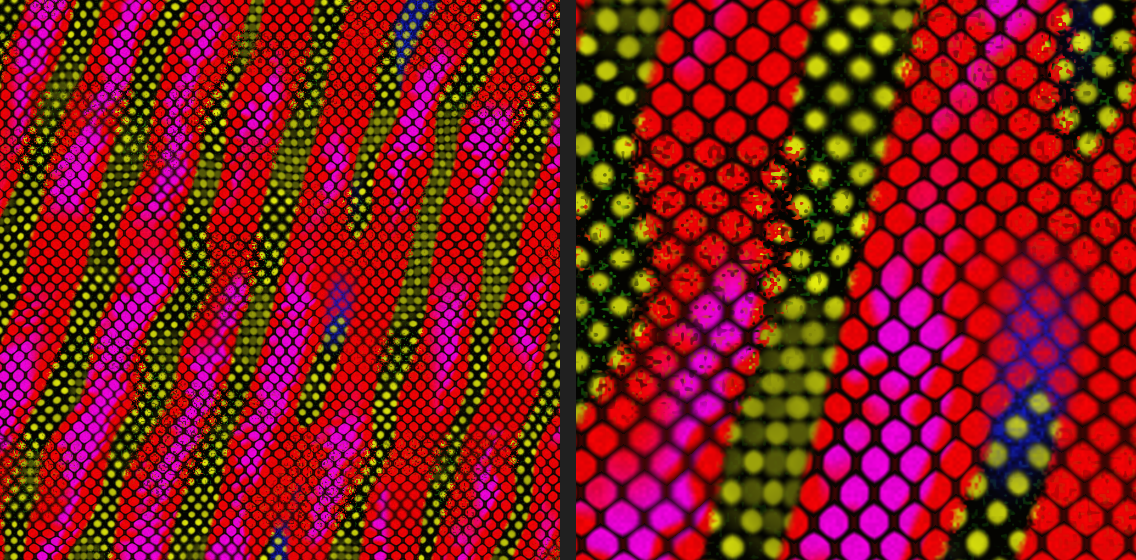
Left, the full canvas; right, a detail of the centre.
Give the GLSL for this pattern, as a Shadertoy shader.

```glsl
#define COLUMNS 40.0
#define ROWS 32.0
#define LANE_WIDTH 0.145
#define LANE_LEAN 0.27
#define BAND_HALF 0.175
#define BLUE_LANE 5.0
#define SCALE_RADIUS 0.362
#define DOT_RADIUS 0.275
#define GRAIN 460.0

const vec3 RED = vec3(0.97, 0.01, 0.02);
const vec3 MAGENTA = vec3(0.96, 0.01, 0.88);
const vec3 YELLOW = vec3(0.86, 0.89, 0.05);
const vec3 OLIVE = vec3(0.38, 0.40, 0.04);
const vec3 BLUE = vec3(0.08, 0.10, 0.95);
const vec3 INK = vec3(0.05, 0.02, 0.01);

float hash(vec2 p) {
    vec3 v = fract(p.xyx * 0.1031);
    v += dot(v, v.yzx + 33.33);
    return fract((v.x + v.y) * v.z);
}

float noise(vec2 p) {
    vec2 i = floor(p), f = fract(p);
    f = f * f * (3.0 - 2.0 * f);
    vec2 e = vec2(0.0, 1.0);
    return mix(mix(hash(i), hash(i + e.yx), f.x),
               mix(hash(i + e.xy), hash(i + e.yy), f.x), f.y);
}

vec2 noise2(vec2 p) {
    return vec2(noise(p + 23.0), noise(p + 57.0)) - 0.5;
}

// Offset from the nearest centre of a staggered lattice
vec2 latticeOffset(vec2 p, vec2 size) {
    vec2 a = mod(p, size) - 0.5 * size;
    vec2 b = mod(p + 0.5 * size, size) - 0.5 * size;
    return dot(a, a) < dot(b, b) ? a : b;
}

// Radius measure between a circle and the hexagonal cell
float scaleRadius(vec2 q, vec2 size) {
    vec2 a = abs(q);
    float hex = max(a.x * 0.9, dot(a, normalize(size)));
    return mix(length(q), hex, 0.5);
}

float disc(float r, float radius, float soft) {
    return 1.0 - smoothstep(radius - soft, radius + soft, r);
}

void mainImage(out vec4 fragColor, in vec2 fragCoord) {
    vec2 uv = fragCoord / iResolution.y;
    float pixel = COLUMNS / iResolution.y;

    // Irregular wear fields
    float speck = noise(uv * GRAIN);
    float fineSpeck = noise(uv * GRAIN * 0.8 + 71.0);
    float wear = smoothstep(0.45, 0.85, noise(uv * 11.0 + 13.0));
    float blur = smoothstep(0.6, 0.95, noise(uv * 10.0 + 41.0));

    // Leaning, wandering lanes with a band along each whole number
    float u = (uv.x + LANE_LEAN * (1.0 - uv.y)) / LANE_WIDTH - 0.1;
    u += 0.45 * (noise(uv * 2.5 + 5.0) - 0.5) + 0.22 * (noise(uv * 10.0) - 0.5);
    float lane = floor(u + 0.5);
    float side = u - lane;
    float along = noise(vec2(lane * 7.3, uv.y * 7.0));
    float isBlue = 1.0 - step(0.5, abs(lane - BLUE_LANE));
    float patches = smoothstep(0.35, 0.65, noise(vec2(17.0, uv.y * 6.0)));
    float halfWidth = BAND_HALF * mix(0.55, 1.4, along);
    halfWidth *= mix(1.0, patches, isBlue);

    // Left edges fray into grain, right edges stay crisp
    float fray = mix(0.03, 0.40, wear) * (side < 0.0 ? 1.0 : 0.35);
    float edge = abs(side) - halfWidth + (speck - 0.5) * fray;
    float band = 1.0 - smoothstep(-0.03, 0.03, edge);
    band *= smoothstep(0.0, 0.05, halfWidth);

    // Staggered scales, pulled out of line here and there
    vec2 size = vec2(1.0, COLUMNS / ROWS);
    vec2 pull = 0.009 * noise2(uv * 7.0) + 0.009 * noise2(uv * 17.0);
    vec2 p = (uv + pull) * COLUMNS;
    vec2 q = latticeOffset(p, size);
    float soft = max(mix(0.06, 0.16, blur), 0.7 * pixel);
    float r = scaleRadius(q, size);

    // Broken magenta streaks in the middle of the red lanes
    float ridge = abs(abs(side) - 0.5);
    float streak = noise(vec2(u * 3.0 + 9.0, uv.y * 9.0));
    float facet = 0.16 * (q.x - q.y) + 0.22 * (noise(p * 1.3 + 19.0) - 0.5);
    float magenta = 1.0 - smoothstep(-0.05, 0.07, ridge - 0.25 * streak + facet);
    magenta *= smoothstep(0.25, 0.5, noise(uv * vec2(11.0, 7.0) + 31.0));

    // Red scales over a dark net, pitted by wear
    float scaleSize = SCALE_RADIUS * mix(0.92, 1.06, noise(uv * 14.0 + 67.0));
    float scales = disc(r, scaleSize, soft);
    float pits = smoothstep(0.62, 0.85, fineSpeck) * wear;
    vec3 net = INK + vec3(0.18, 0.0, 0.0) * smoothstep(0.38, 0.5, abs(q.x));
    vec3 skin = mix(RED, MAGENTA, magenta) * (1.0 - 0.12 * speck);
    skin = mix(skin, vec3(0.75, 0.35, 0.03), 0.7 * wear * smoothstep(0.6, 0.85, speck));
    vec3 redLane = mix(net, skin, scales * (1.0 - 0.6 * pits));

    // Yellow dots with a faint second lattice between them
    float dotSize = DOT_RADIUS * mix(0.8, 1.15, noise(p * 0.7 + 3.0));
    float dots = disc(mix(length(q), r, 0.3), dotSize, soft + 0.02);
    float ghost = length(latticeOffset(p + vec2(0.5, 0.0), size));
    float haze = smoothstep(0.5, 0.85, noise(uv * 13.0 + 89.0));
    vec3 bandLane = INK * vec3(0.3, 0.8, 0.5);
    bandLane += vec3(0.05, 0.30, 0.03) * smoothstep(0.6, 0.9, speck) * (0.3 + wear);
    bandLane = mix(bandLane, OLIVE, 0.85 * haze * disc(ghost, 0.28, 0.12));
    vec3 bead = mix(OLIVE, YELLOW, disc(r, 0.23, 0.12) * (1.0 - 0.5 * haze));
    bead *= 0.75 + 0.3 * noise(p * 0.9 + 47.0);
    bandLane = mix(bandLane, bead, dots * (1.0 - 0.5 * pits));

    // Blue stains along one lane
    float stain = isBlue * smoothstep(0.5, 0.75, noise(uv * vec2(22.0, 9.0) + 6.0));
    stain *= 1.0 - smoothstep(0.08, 0.26, abs(side));
    vec3 color = mix(redLane, bandLane, band);
    color = mix(color, BLUE, stain * (0.2 + 0.6 * speck) * (1.0 - 0.6 * dots));

    fragColor = vec4(color, 1.0);
}
```
